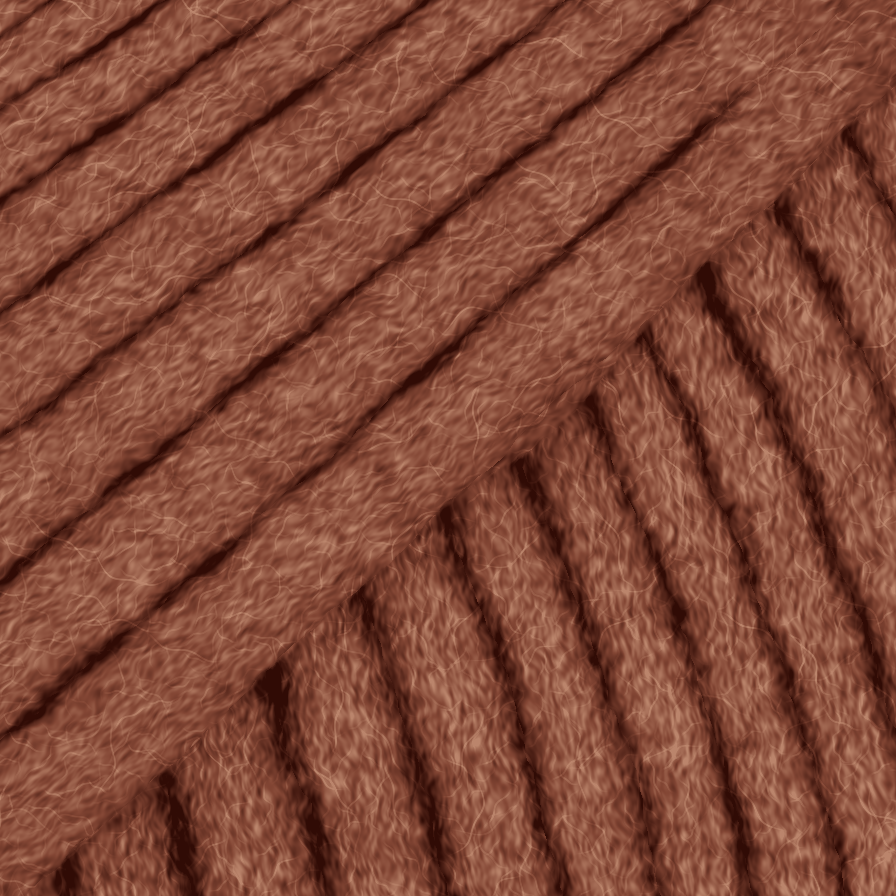
Give the GLSL for this texture, as a Shadertoy shader.

```glsl
// Thick woollen yarn: a fan of diagonal strands overlapping a second, steeper layer.
// Curved strand coordinates give the folds and shadows; stretched gradient noise
// gives the spun fibres, and small arcs scattered over a grid give the stray hairs.

const vec3 SHADE = vec3(0.23, 0.075, 0.045);
const vec3 RUST = vec3(0.515, 0.275, 0.205);
const vec3 LIGHT = vec3(0.66, 0.44, 0.35);

vec2 hash2(vec2 p) {
    p = vec2(dot(p, vec2(127.1, 311.7)), dot(p, vec2(269.5, 183.3)));
    return fract(sin(p) * 43758.5);
}

// Slope at a lattice corner, projected on the way from that corner
float cornerSlope(vec2 corner, vec2 away) {
    return dot(hash2(corner) * 2.0 - 1.0, away);
}

float gradientNoise(vec2 p) {
    vec2 i = floor(p), f = p - i, e = vec2(1.0, 0.0);
    vec2 u = f * f * f * (f * (f * 6.0 - 15.0) + 10.0);
    float low = mix(cornerSlope(i, f), cornerSlope(i + e, f - e), u.x);
    float high = mix(cornerSlope(i + e.yx, f - e.yx), cornerSlope(i + 1.0, f - 1.0), u.x);
    return mix(low, high, u.y);
}

vec2 rotate(vec2 p, float angle) {
    float c = cos(angle), s = sin(angle);
    return vec2(c * p.x + s * p.y, c * p.y - s * p.x);
}

// Intercept of the fanned diagonal line passing through p
float fanIntercept(vec2 p) {
    return (p.y - 0.925 * p.x) / (1.0 - 0.3 * p.x);
}

// Strand number in the upper layer; whole numbers are gaps
float upperStrand(float intercept) {
    float root = sqrt(max(0.0433 - 0.038 * (intercept + 0.03), 0.0));
    return (0.208 - root) / 0.019;
}

// Strand number in the lower layer, along curves leaning left as they rise
float lowerStrand(vec2 p) {
    float base = p.x + p.y * (0.2 + 0.25 * p.y);
    float spread = 0.042 * sin((base - 0.289) * 4.67);
    spread *= 1.0 - smoothstep(1.0, 1.15, base);
    return (base - 0.23 - spread) / 0.118;
}

// Fine spun fibres running at the given angle
float fibres(vec2 p, float angle, float seed) {
    vec2 q = rotate(p, angle) + seed * vec2(3.7, 1.3);
    q.y += 0.014 * gradientNoise(q * 13.0) + 0.008 * gradientNoise(q * 37.0);
    float broad = gradientNoise(q * vec2(24.0, 75.0));
    float thin = gradientNoise(q * vec2(50.0, 150.0) + 9.0);
    float wisp = gradientNoise(rotate(q, 0.35) * vec2(75.0, 200.0) + 31.0);
    return 0.6 * broad + 0.85 * thin + 0.8 * wisp;
}

// Curved hairs, one per grid cell, turned at random about a main angle
float hairs(vec2 p, float scale, float angle, float halfWidth) {
    vec2 q = p * scale, cell = floor(q);
    float sum = 0.0;
    for (int j = -1; j <= 1; j++)
    for (int i = -1; i <= 1; i++) {
        vec2 id = cell + vec2(i, j);
        vec2 place = hash2(id), form = hash2(id + 57.0);
        vec2 h = rotate(q - id - place, angle + (form.x - 0.5) * 2.2);
        float bend = (form.y - 0.5) * 1.8 * h.x * h.x + 0.04 * sin(h.x * 9.0 + form.x * 6.0);
        float stroke = 1.0 - smoothstep(0.4, 1.5, abs(h.y - bend) / (halfWidth * scale));
        sum += stroke * (1.0 - smoothstep(0.3, 0.7, abs(h.x))) * (0.3 + 0.7 * place.x);
    }
    return min(sum, 1.0);
}

float upperShade(vec2 p, float n) {
    float gap = max(round(n), 1.0);
    float d = abs(n - gap);
    float strength = 1.0 - smoothstep(0.76, 0.9, p.x);
    strength *= 0.95 + 0.9 * gradientNoise(p * 11.0 + gap);
    float fold = 0.56 * exp(-d * d / 0.0045) + 0.3 * exp(-d * 6.5);
    float underside = 0.26 * exp(-max(n, 0.0) * 6.0);
    return 0.8 - fold * strength - underside - 0.16 * smoothstep(1.6, 2.0, p.x + p.y);
}

float lowerShade(vec2 p, float n, float edge) {
    float d = abs(n - round(n));
    float strength = 1.0 + 0.6 * gradientNoise(p * 8.0 + 20.0);
    float fold = 0.52 * exp(-d * d / 0.017) + 0.28 * exp(-d * 5.5);
    float shadow = 0.36 * exp(min(edge, 0.0) / 0.04);
    return 0.84 - fold * strength - shadow;
}

vec3 woolColour(float v) {
    vec3 body = mix(SHADE, RUST, clamp(v / 0.67, -0.15, 1.0));
    return mix(body, LIGHT, clamp((v - 0.67) / 0.33, 0.0, 1.5));
}

void mainImage(out vec4 fragColor, in vec2 fragCoord) {
    vec2 p = fragCoord / iResolution.xy;
    float pixel = 1.0 / iResolution.y;
    float wobble = gradientNoise(p * 10.0) + 0.6 * gradientNoise(p * 42.0);

    // Strand coordinates and the overlapping edge
    float intercept = fanIntercept(p);
    float upper = upperStrand(intercept) + 0.07 * wobble;
    float lower = lowerStrand(p) + 0.11 * wobble;
    float dipPlace = (p.x - 0.63) / 0.07;
    float dip = 0.04 * exp(-dipPlace * dipPlace);
    float edge = (intercept + 0.03 + dip) * 0.72 + 0.008 * wobble;
    float cover = smoothstep(-0.004 - pixel, 0.004 + pixel, edge);

    // Folds, then the spun fibre of each layer
    float top = upperShade(p, upper) + 0.48 * fibres(p, 0.53, floor(upper));
    float under = lowerShade(p, lower, edge) + 0.58 * fibres(p, 1.5, floor(lower));
    float v = mix(under, top, cover) + 0.16 * gradientNoise(p * 24.0);
    v += 0.12 * gradientNoise(p * 7.0 + 5.0);

    // Loose pale hairs across both layers
    float angle = cover > 0.5 ? 0.5 : 1.6;
    float width = max(0.0011, 0.6 * pixel);
    float fuzz = hairs(p, 13.0, angle, width) + 0.8 * hairs(p + 3.1, 24.0, angle, width);
    fuzz += 0.7 * hairs(p + 7.7, 42.0, angle, width);
    v += 0.26 * fuzz * (0.6 + 0.4 * smoothstep(0.1, 0.6, v));
    fragColor = vec4(woolColour(v), 1.0);
}
```
